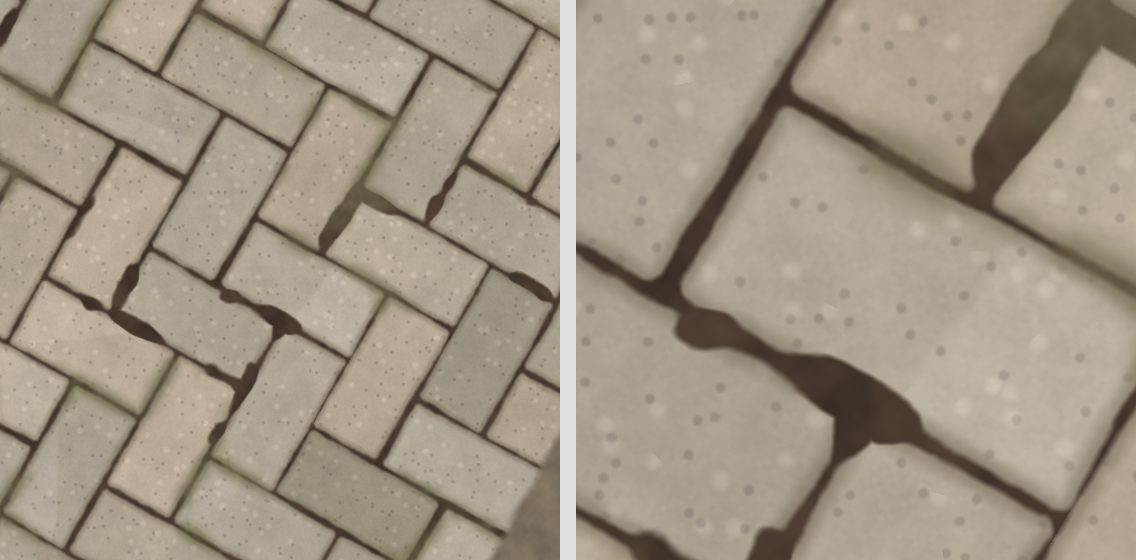
Left: the whole. Right: its middle third, enlarged.
A WebGL 1 fragment shader for this texture:

```glsl
precision highp float;
// Weathered beige herringbone brick paving, laid at a slant with dark earthy joints.
uniform vec2 u_resolution;

const float BRICK_WIDTH = 0.137;           // short side of a brick, canvas units
const float SLANT = 0.515;                 // turn of the whole bond, radians
const vec2 ANCHOR = vec2(0.538, 0.484);    // centre of one lying brick

const vec3 WARM_CLAY = vec3(0.715, 0.660, 0.582);
const vec3 GREY_CLAY = vec3(0.665, 0.635, 0.578);
const vec3 DARK_CLAY = vec3(0.575, 0.545, 0.465);
const vec3 GRIME = vec3(0.480, 0.435, 0.365);
const vec3 MOSS = vec3(0.460, 0.445, 0.315);
const vec3 SOIL = vec3(0.270, 0.215, 0.175);

float hash(vec2 p) {
  return fract(sin(dot(p, vec2(127.1, 311.7))) * 4375.85);
}

vec2 hash2(vec2 p) {
  return vec2(hash(p), hash(p + 37.3));
}

mat2 turn(float angle) {
  float c = cos(angle), s = sin(angle);
  return mat2(c, -s, s, c);
}

// Cloudy variation, roughly -1 to 1
float layeredSines(vec2 p) {
  float sum = 0.0, amplitude = 0.5;
  for (int i = 0; i < 5; i++) {
    p = turn(1.13) * p * 1.75 + 2.7;
    sum += amplitude * sin(p.x + 1.6 * sin(p.y + sum));
    amplitude *= 0.68;
  }
  return sum;
}

// Distance to the nearest scattered point in x, that point's random value in y
vec2 cellular(vec2 p) {
  vec2 cell = floor(p), nearest = vec2(9.0, 0.0);
  for (int j = -1; j <= 1; j++) {
    for (int i = -1; i <= 1; i++) {
      vec2 id = cell + vec2(float(i), float(j));
      float dist = length(id + hash2(id) - p);
      if (dist < nearest.x) nearest = vec2(dist, hash(id + 71.9));
    }
  }
  return nearest;
}

float roundedBox(vec2 p, vec2 halfSize, float radius) {
  vec2 d = abs(p) - halfSize + radius;
  return length(max(d, 0.0)) + min(max(d.x, d.y), 0.0) - radius;
}

// Herringbone lookup: lower corner of the brick in xy, its size in zw
vec4 herringbone(vec2 p) {
  vec2 cell = floor(p);
  float k = mod(cell.x + cell.y, 4.0);
  return k < 1.5 ? vec4(cell - vec2(k, 0.0), 2.0, 1.0)
                 : vec4(cell - vec2(0.0, k - 2.0), 1.0, 2.0);
}

// Clay surface: tint per brick, clouds, pits, pale specks and chipped facets
vec3 claySurface(vec2 p, vec2 local, vec2 id) {
  vec3 clay = mix(WARM_CLAY, GREY_CLAY, hash(id + 3.1));
  clay = mix(clay, DARK_CLAY, 0.75 * smoothstep(0.82, 0.98, hash(id + 8.7)));
  clay *= 0.975 + 0.06 * hash(id + 5.3);
  clay *= 1.0 + 0.030 * layeredSines(p * 1.1 + id) + 0.022 * layeredSines(p * 5.0);
  vec2 pit = cellular(p * 8.0);
  clay *= 1.0 - 0.13 * smoothstep(0.26, 0.08, pit.x) * step(0.72, pit.y);
  vec2 speck = cellular(p * 6.0 + 19.0);
  clay += 0.055 * smoothstep(0.35, 0.08, speck.x) * step(0.74, speck.y);
  float facet = dot(local, turn(6.28 * hash(id)) * vec2(1.0, 0.0)) - 0.12;
  facet += 0.04 * layeredSines(p * 2.0);
  clay += vec3(0.030, 0.032, 0.038) * step(0.78, hash(id + 9.4)) * smoothstep(0.0, 0.05, facet);
  return clay + 0.018 * (hash(floor(p * 38.0)) - 0.5);
}

void main() {
  vec2 uv = gl_FragCoord.xy / u_resolution;
  vec2 p = turn(SLANT) * ((uv - ANCHOR) * vec2(1.0, -1.0)) / BRICK_WIDTH + vec2(1.0, 0.5);
  float pixel = 1.0 / (u_resolution.y * BRICK_WIDTH);

  // Slightly uneven laying and ragged brick outlines
  p += 0.012 * vec2(layeredSines(p * 0.5), layeredSines(p * 0.5 + 11.0));
  vec4 brick = herringbone(p);
  vec2 id = brick.xy;
  vec2 local = p - id - 0.5 * brick.zw + 0.024 * (hash2(id) - 0.5);
  local = turn(0.025 * (hash(id + 2.2) - 0.5)) * local;
  float gap = 0.026 + 0.012 * layeredSines(p * 0.8 + 5.0);
  float inside = -roundedBox(local, 0.5 * brick.zw - gap, 0.065);
  inside += 0.011 * layeredSines(p * 4.0);

  // Brick face, with grime and moss creeping in from the edges
  vec3 color = claySurface(p, local, id);
  float patches = layeredSines(p * 0.65 + 3.0);
  float rim = smoothstep(0.10, 0.0, inside);
  color = mix(color, GRIME, 0.62 * rim);
  float mossEdge = smoothstep(0.20, 0.0, inside) * smoothstep(0.15, 0.8, patches);
  color = mix(color, MOSS, 0.55 * mossEdge);

  // Joints: dark soil, mossy in places, with crumbs spilling out
  vec3 joint = mix(SOIL, MOSS, 0.45 * smoothstep(0.1, 0.8, patches));
  joint *= 1.0 + 0.16 * layeredSines(p * 3.0);
  float spill = 0.09 * smoothstep(0.55, 1.0, layeredSines(p * 0.6 + 21.0));
  color = mix(color, joint, smoothstep(0.016 + pixel, -0.012 - pixel, inside - spill));

  // Bare ground in the lower right corner
  float ground = dot(uv - vec2(0.925, 0.11), vec2(0.85, -0.5)) + 0.006 * layeredSines(p);
  vec3 dirt = GRIME * (1.0 + 0.08 * layeredSines(p * 3.0));
  color = mix(color, dirt, smoothstep(0.0, 0.02, ground));

  gl_FragColor = vec4(color, 1.0);
}
```
